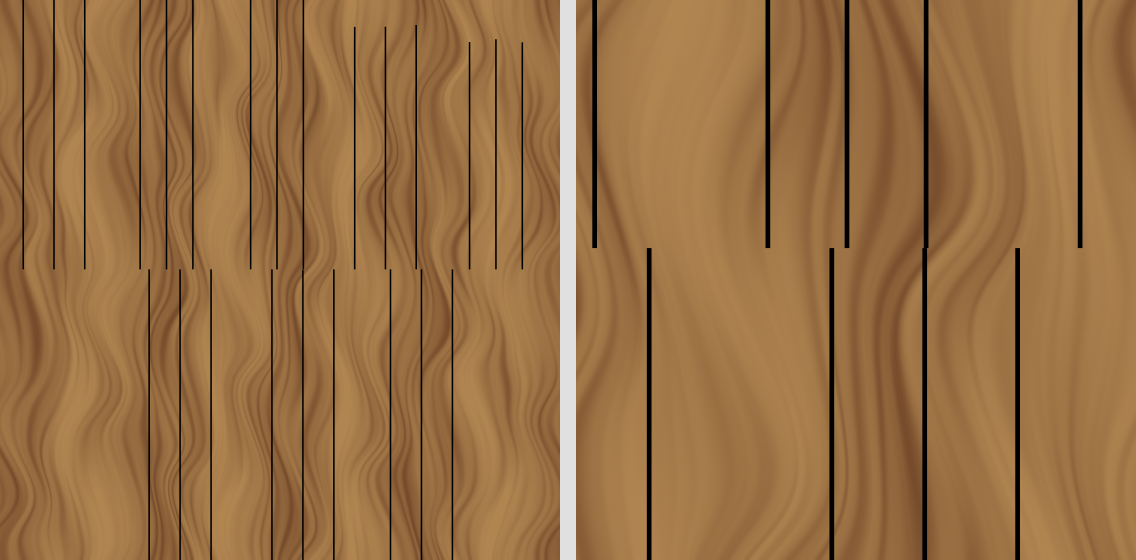
Left, the full canvas; right, a detail of the centre.
This texture is drawn by a WebGL 1 fragment shader. Its source:

```glsl
precision highp float;
// Warm wood panel with wavy vertical grain and two rows of black grooves in groups of three.
uniform vec2 u_resolution;

#define WOOD_DARK vec3(0.485, 0.320, 0.185)
#define WOOD_LIGHT vec3(0.690, 0.520, 0.315)
#define GROOVE_WIDTH 0.0028
#define JOINT_Y 0.519
#define RING_COUNT 52.0
#define RING_DEPTH 0.42
#define WARP 0.030
#define TONE_DEPTH 0.26
#define STREAK_DEPTH 0.045
#define TAU 6.2831853

// Layered sines, each bending the next; whole frequencies keep it seamless.
float waves(vec2 p, float seed) {
  float sum = 0.0;
  float amp = 1.0;
  for (int i = 1; i <= 5; i++) {
    float k = float(i);
    vec2 freq = vec2(k, mod(2.0 * k, 5.0) - 2.0);
    sum += amp * sin(TAU * dot(p, freq) + seed * (k + 0.37 * k * k) + 1.1 * sum);
    amp *= 0.7;
  }
  return sum / 1.5;
}

vec3 wood(vec2 p) {
  float x = p.x + WARP * waves(p * vec2(1.0, 2.0), 2.3);

  // Broad light and dark bands
  float tone = waves(vec2(4.0 * x, p.y), 3.1);

  // Growth rings of uneven spacing, stronger inside the dark bands
  float bend = 2.0 * waves(vec2(6.0 * x, p.y), 5.7);
  float ring = 0.5 + 0.5 * sin(TAU * RING_COUNT * x + bend);
  float fade = waves(vec2(5.0 * x, 2.0 * p.y), 8.2);
  float strength = clamp(0.6 - 0.45 * tone + 0.3 * fade, 0.08, 1.0);

  // Fine fibres
  float streak = waves(vec2(31.0 * x, 2.0 * p.y), 1.4);

  float shade = 0.68 + TONE_DEPTH * tone - RING_DEPTH * strength * ring * ring
              + STREAK_DEPTH * streak;
  return mix(WOOD_DARK, WOOD_LIGHT, clamp(shade, -0.1, 1.0));
}

// Coverage of a vertical groove at x, running from low to high
float groove(vec2 p, float x, float low, float high) {
  vec2 px = 1.0 / u_resolution;
  vec2 dist = vec2(abs(p.x - x) - 0.5 * GROOVE_WIDTH, max(low - p.y, p.y - high));
  vec2 cover = clamp(0.5 - dist / px, 0.0, 1.0);
  return cover.x * cover.y;
}

float grooves(vec2 p) {
  float mask = 0.0;
  for (int g = 0; g < 5; g++) {
    float k = float(g);

    // Upper row: five groups, the last two stopping short of the edge
    float upperX = 0.0964 + 0.1973 * k + 0.0042 * max(sin(TAU * k / 6.0), 0.0);
    float upperPitch = 0.0497 + 0.0052 * cos(TAU * k / 3.0);
    float upperEnd = k < 2.5 ? 1.1 : 0.953 - 0.026 * (k - 3.0);

    // Lower row: three groups
    float lowerX = 0.3216 + 0.2155 * k + 0.0038 * sin(TAU * k / 4.0);
    float lowerPitch = 0.0553;

    for (int j = -1; j <= 1; j++) {
      float side = float(j);
      float jitter = 0.003 * sin(2.0 * k + 2.5 * side);
      mask = max(mask, groove(p, upperX + side * upperPitch, JOINT_Y, upperEnd + jitter));
      if (g < 3) {
        mask = max(mask, groove(p, lowerX + side * lowerPitch, -0.1, JOINT_Y));
      }
    }
  }
  return mask;
}

void main() {
  vec2 uv = gl_FragCoord.xy / u_resolution;
  gl_FragColor = vec4(wood(uv) * (1.0 - grooves(uv)), 1.0);
}
```
